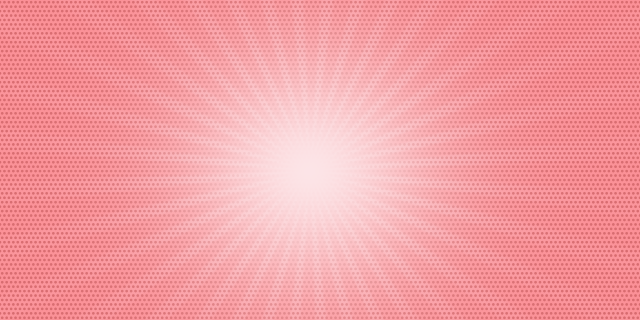
This background is drawn by a WebGL 2 fragment shader. Its source:

```glsl
#version 300 es
precision highp float;
// Coral sunburst: pale rays and a soft off-centre glow over a fine staggered dot weave.

#define CENTER vec2(-0.031, -0.034)  // from the canvas middle, in canvas heights
#define RAY_COUNT 36.0
#define RAY_PHASE 0.42               // position of a ray axis within its sector
#define RAY_WIDTH 0.42               // lit share of each sector
#define RAY_GAIN 0.20
#define GLOW_RADIUS 0.37
#define DOT_ROWS 72.0
#define DOT_RADIUS 0.30
#define DOT_GAIN 0.95

uniform vec2 u_resolution;
out vec4 outColor;

const float TAU = 6.2831853;
const vec3 CORAL = vec3(0.985, 0.565, 0.590);
const vec3 SHADE = vec3(0.840, 0.415, 0.430);
const vec3 RAY_PINK = vec3(0.975, 0.720, 0.770);
const vec3 PALE = vec3(0.990, 0.895, 0.905);

// Coverage of evenly spaced wedges around the origin
float rays(vec2 p, float pixel) {
    float sector = atan(p.y, p.x) / TAU * RAY_COUNT - RAY_PHASE;
    float offset = abs(fract(sector + 0.5) - 0.5);
    float radius = max(length(p), pixel);
    float blur = 0.05 + pixel * RAY_COUNT / (TAU * radius);
    return 1.0 - smoothstep(-blur, blur, offset - 0.5 * RAY_WIDTH);
}

// Coverage of round dots with every other row shifted by half a cell
float dots(vec2 p, float pixel) {
    vec2 cell = p * DOT_ROWS;
    cell.x += 0.5 * mod(floor(cell.y), 2.0);
    float blur = max(0.08, 0.6 * pixel * DOT_ROWS);
    float d = length(fract(cell) - 0.5) - DOT_RADIUS;
    return 1.0 - smoothstep(-blur, blur, d);
}

void main() {
    float pixel = 1.0 / u_resolution.y;
    vec2 canvas = (gl_FragCoord.xy - 0.5 * u_resolution) * pixel;
    vec2 p = canvas - CENTER;
    float radius = length(p * vec2(0.93, 1.0));

    // Broad glow, bright at the heart and gone near the sides
    float glow = exp(-pow(radius / GLOW_RADIUS, 1.8));

    // Rays thin out towards the canvas ends
    float rayFade = mix(1.0, 0.45, smoothstep(0.35, 1.0, radius));
    float ray = rays(p, pixel) * RAY_GAIN * rayFade;

    // Dark weave, partly washed out by the light
    float weave = dots(canvas, pixel) * DOT_GAIN * (1.0 - 0.4 * glow);

    // The weave lies over the rays so that it stays crisp across them
    vec3 color = mix(CORAL, mix(RAY_PINK, PALE, glow), ray * (1.0 + glow));
    color = mix(color, SHADE, weave);
    color = mix(color, PALE, glow);
    outColor = vec4(color, 1.0);
}
```
